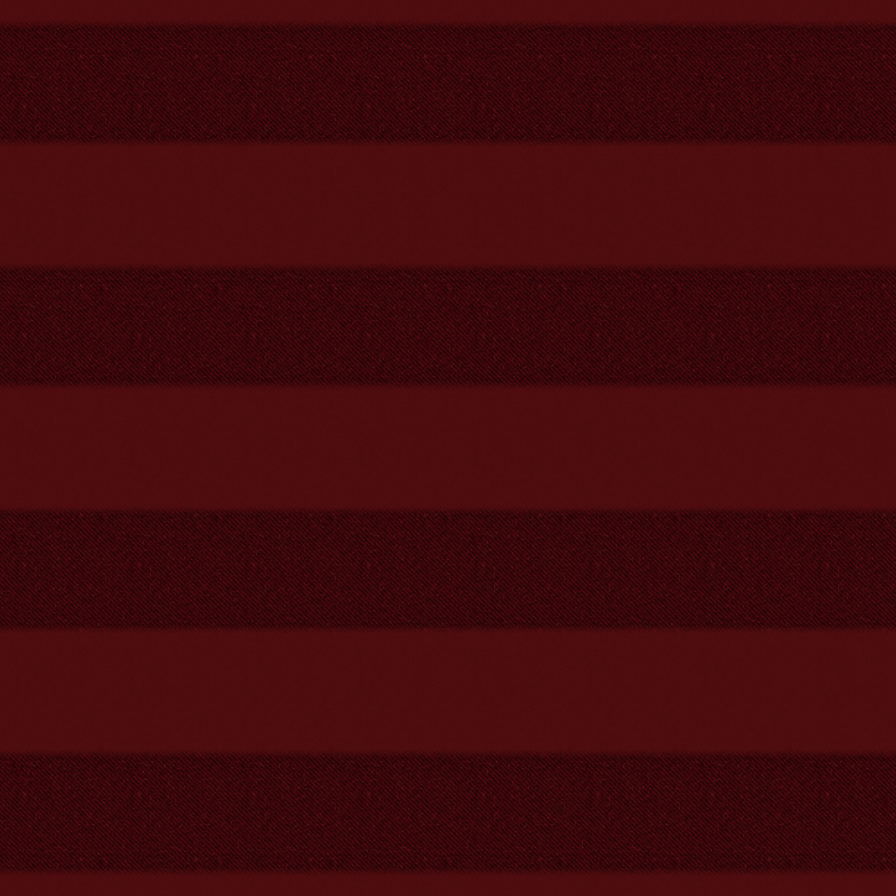
Reproduce this pattern procedurally as a three.js fragment shader.

```glsl
// Dark red twill cloth with soft horizontal bands, smooth and ribbed in turn.
varying vec2 vUv;

const float BAND_PERIOD = 0.2713;     // one smooth band plus one ribbed band
const float SMOOTH_HALF = 0.0695;     // half height of a smooth band
const float EDGE_SOFT = 0.0065;       // half width of the band transition
const float EDGE_SHADE = 0.08;        // darkening along the ribbed band rims
const float RIBS = 192.0;             // diagonal ribs across the canvas
const float THREADS = 500.0;          // grain cells across the canvas
const float TILE = 64.0;              // cells before the grain repeats
const vec3 SMOOTH_COLOR = vec3(0.308, 0.047, 0.060);
const vec3 RIBBED_COLOR = vec3(0.217, 0.024, 0.038);
const float RIB_DEPTH = 0.26;
const float RIBBED_GRAIN = 0.48;
const float SMOOTH_RIB_DEPTH = 0.025;
const float SMOOTH_GRAIN = 0.09;
const float FLECK_AMOUNT = 0.12;

float hash(vec2 p) {
  vec3 q = fract(p.xyx * vec3(0.1031, 0.1030, 0.0973));
  q += dot(q, q.yzx + 33.33);
  return fract((q.x + q.y) * q.z);
}

// Value noise that wraps after TILE cells
float wovenGrain(vec2 p) {
  vec2 cell = floor(p);
  vec2 f = fract(p);
  f = f * f * (3.0 - 2.0 * f);
  float a = hash(mod(cell, TILE));
  float b = hash(mod(cell + vec2(1.0, 0.0), TILE));
  float c = hash(mod(cell + vec2(0.0, 1.0), TILE));
  float d = hash(mod(cell + vec2(1.0, 1.0), TILE));
  return mix(mix(a, b, f.x), mix(c, d, f.x), f.y);
}

void main() {
  // Distance from the nearest smooth band's centre line
  float across = abs(fract((vUv.y - 0.5) / BAND_PERIOD + 0.5) - 0.5) * BAND_PERIOD;
  float rim = across - SMOOTH_HALF;
  float ribbed = smoothstep(-EDGE_SOFT, EDGE_SOFT, rim);

  // Diagonal ribs, faded out where they become too fine to draw
  float diagonal = (vUv.x + vUv.y) * RIBS;
  float detail = 1.0 - smoothstep(0.45, 0.9, fwidth(vUv.x) * RIBS);
  float rib = sin(6.2832 * diagonal) * detail;

  // Irregular threads and a few bright flecks
  float grain = wovenGrain(vUv * THREADS) - 0.5;
  float fleck = smoothstep(0.78, 0.95, wovenGrain(vUv * THREADS + 17.0));

  float ribbedShade = 1.0 + RIB_DEPTH * rib + RIBBED_GRAIN * grain;
  ribbedShade -= EDGE_SHADE * exp(-abs(rim - EDGE_SOFT) / EDGE_SOFT);
  float smoothShade = 1.0 + SMOOTH_RIB_DEPTH * rib + SMOOTH_GRAIN * grain;

  vec3 ribbedCloth = RIBBED_COLOR * ribbedShade;
  ribbedCloth += FLECK_AMOUNT * fleck * vec3(0.6, 0.3, 0.25);
  vec3 smoothCloth = SMOOTH_COLOR * smoothShade;
  gl_FragColor = vec4(mix(smoothCloth, ribbedCloth, ribbed), 1.0);
}
```
